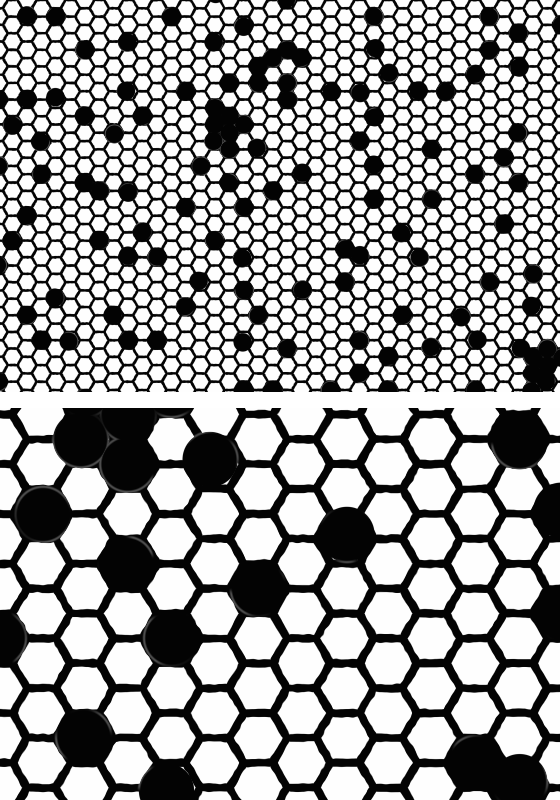
Top, the full canvas; bottom, a detail of the centre.
A WebGL 1 fragment shader for this pattern:

```glsl
precision highp float;
// White flat-topped hexagon mesh with black lines and scattered black discs.

uniform vec2 u_resolution;

float hash(vec2 p) {
  return fract(sin(dot(p, vec2(127.1, 311.7))) * 43758.5453);
}

float noise(vec2 p) {
  vec2 i = floor(p), f = fract(p);
  f = f * f * (3.0 - 2.0 * f);
  return mix(mix(hash(i), hash(i + vec2(1.0, 0.0)), f.x),
             mix(hash(i + vec2(0.0, 1.0)), hash(i + 1.0), f.x), f.y);
}

// Cells are numbered (column, half row), with an even sum.
vec2 cellCentre(vec2 cell) {
  return cell * vec2(0.871, 0.5) - vec2(0.114, 0.0);
}

vec2 neighbour(float i) {
  float a = radians(30.0 + 60.0 * i);
  return floor(vec2(cos(a) / 0.866, 2.0 * sin(a)) + 0.5);
}

vec2 nearestCell(vec2 p) {
  vec2 best = vec2(0.0);
  float bestDist = 100.0;
  for (int i = 0; i < 2; i++) {
    float column = floor((p.x + 0.114) / 0.871) + float(i);
    float odd = mod(column, 2.0);
    vec2 cell = vec2(column, 2.0 * floor(p.y - 0.5 * odd + 0.5) + odd);
    float dist = distance(p, cellCentre(cell));
    if (dist < bestDist) {
      bestDist = dist;
      best = cell;
    }
  }
  return best;
}

// Discs sit apart on local peaks of the hash, except in a few dense clusters.
bool hasDisc(vec2 cell) {
  vec2 block = floor(cell / vec2(3.0, 6.0));
  if (hash(block + 70.0) > 0.95 && hash(cell + 31.0) > 0.5) return true;
  float h = hash(cell);
  if (h < 0.825) return false;
  for (int i = 0; i < 6; i++) {
    if (hash(cell + neighbour(float(i))) > h) return false;
  }
  return true;
}

// Signed distance to a slightly misplaced disc.
float discDistance(vec2 p, vec2 cell) {
  float angle = 6.2832 * hash(cell + 5.3);
  float shift = 0.15 * pow(hash(cell + 9.7), 2.0);
  return distance(p, cellCentre(cell) + shift * vec2(cos(angle), sin(angle))) - 0.555;
}

void main() {
  // One unit is the height of a hexagon; y runs downward.
  float px = 23.62 / u_resolution.y;
  vec2 p = vec2(gl_FragCoord.x, u_resolution.y - gl_FragCoord.y) * px;
  vec2 cell = nearestCell(p);

  // Hexagon with a faintly ragged edge
  vec2 q = abs(p - cellCentre(cell));
  float hexagon = max(q.y, 0.866 * q.x + 0.5 * q.y) - 0.42;
  hexagon += 0.03 * (noise(p * 9.0) - 0.5);
  float shade = 1.0 - smoothstep(-0.7 * px, 0.7 * px, hexagon);

  // Nearest disc in this cell and its six neighbours
  float disc = 10.0;
  if (hasDisc(cell)) disc = discDistance(p, cell);
  for (int i = 0; i < 6; i++) {
    vec2 other = cell + neighbour(float(i));
    if (hasDisc(other)) disc = min(disc, discDistance(p, other));
  }
  shade *= smoothstep(-0.7 * px, 0.7 * px, disc);

  // Broken grey rim on the discs
  float rim = 1.0 - smoothstep(0.0, 0.035 + 0.5 * px, abs(disc));
  shade = max(shade, 0.3 * rim * smoothstep(0.5, 0.8, noise(p * 1.7 + 40.0)));

  gl_FragColor = vec4(vec3(mix(0.01, 0.995, shade)), 1.0);
}
```
